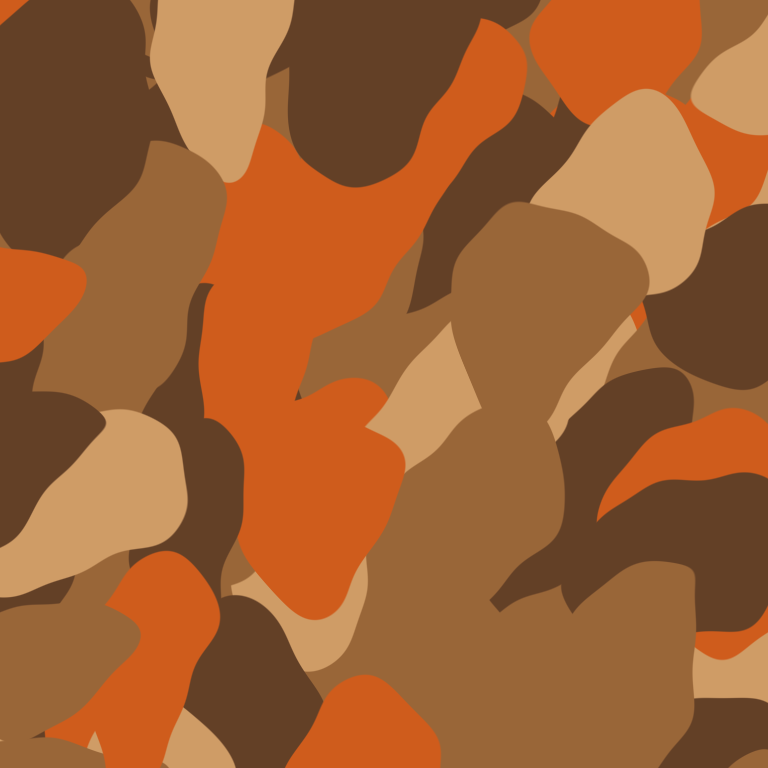
Reproduce this pattern procedurally as a three.js fragment shader.

```glsl
varying vec2 vUv;

const vec3 BROWN = vec3(0.60, 0.40, 0.22);
const vec3 DARK = vec3(0.39, 0.25, 0.15);
const vec3 TAN = vec3(0.81, 0.61, 0.40);
const vec3 ORANGE = vec3(0.81, 0.36, 0.11);

const float CELL = 0.22;
const float EDGE = 0.0012;
const int LAYERS = 4;

float hash(vec2 p, float seed) {
  vec3 q = fract(vec3(p.xyx + seed * 1.37) * vec3(0.1031, 0.1030, 0.0973));
  q += dot(q, q.yzx + 33.33);
  return fract((q.x + q.y) * q.z);
}

vec2 hash2(vec2 p, float seed) {
  return vec2(hash(p, seed), hash(p, seed + 17.3));
}

vec2 rotate(vec2 p, float angle) {
  float c = cos(angle);
  float s = sin(angle);
  return vec2(c * p.x + s * p.y, c * p.y - s * p.x);
}

// Approximate signed distance to an ellipse
float ellipseDistance(vec2 p, vec2 radii) {
  float k1 = length(p / radii);
  float k2 = length(p / (radii * radii));
  return k1 * (k1 - 1.0) / max(k2, 0.001);
}

// Egg-shaped patch with a gently lumpy outline
float patchDistance(vec2 p, vec2 radii, float taper, vec2 phase) {
  p += 0.009 * sin(p.yx * 26.0 + phase) + 0.003 * sin(p.yx * 61.0 + phase.yx);
  float along = clamp(p.x / radii.x, -1.0, 1.0);
  p.y += 0.025 * along * along * sin(phase.x);
  return ellipseDistance(p, vec2(radii.x, radii.y * (1.0 + taper * along)));
}

// Each 2x2 block of cells shares out all four colours in a random turn
vec3 patchColor(vec2 cell, float seed) {
  vec2 within = mod(cell, 2.0);
  float turn = floor(4.0 * hash(floor(cell * 0.5), seed));
  float slot = mod(within.x + 2.0 * within.y + turn, 4.0);
  if (slot < 0.5) return BROWN;
  if (slot < 1.5) return DARK;
  if (hash(cell, seed + 5.0) < 0.12) return BROWN;
  return slot < 2.5 ? TAN : ORANGE;
}

// Paints one jittered grid of overlapping patches, in a fixed cell order
vec3 paintLayer(vec3 color, vec2 uv, float seed) {
  vec2 grid = rotate(uv, seed * 0.7) / CELL + 40.0 + seed * vec2(3.37, 5.71);
  vec2 home = floor(grid);
  for (int y = -1; y <= 1; y++) {
    for (int x = -1; x <= 1; x++) {
      vec2 cell = home + vec2(float(x), float(y));
      vec2 offset = (grid - cell - hash2(cell, seed)) * CELL;
      float lean = 0.95 + 1.5 * (hash(cell, seed + 31.0) - 0.5);
      vec2 local = rotate(rotate(offset, -seed * 0.7), lean);
      vec2 radii = mix(vec2(0.125, 0.068), vec2(0.195, 0.11), hash2(cell, seed + 47.0));
      float taper = 0.9 * (hash(cell, seed + 61.0) - 0.5);
      vec2 phase = 6.2832 * hash2(cell, seed + 73.0);
      float d = patchDistance(local, radii, taper, phase);
      color = mix(color, patchColor(cell, seed), 1.0 - smoothstep(-EDGE, EDGE, d));
    }
  }
  return color;
}

void main() {
  vec3 color = DARK;
  for (int i = 0; i < LAYERS; i++) {
    color = paintLayer(color, vUv, 1.0 + float(i));
  }
  gl_FragColor = vec4(color, 1.0);
}
```
